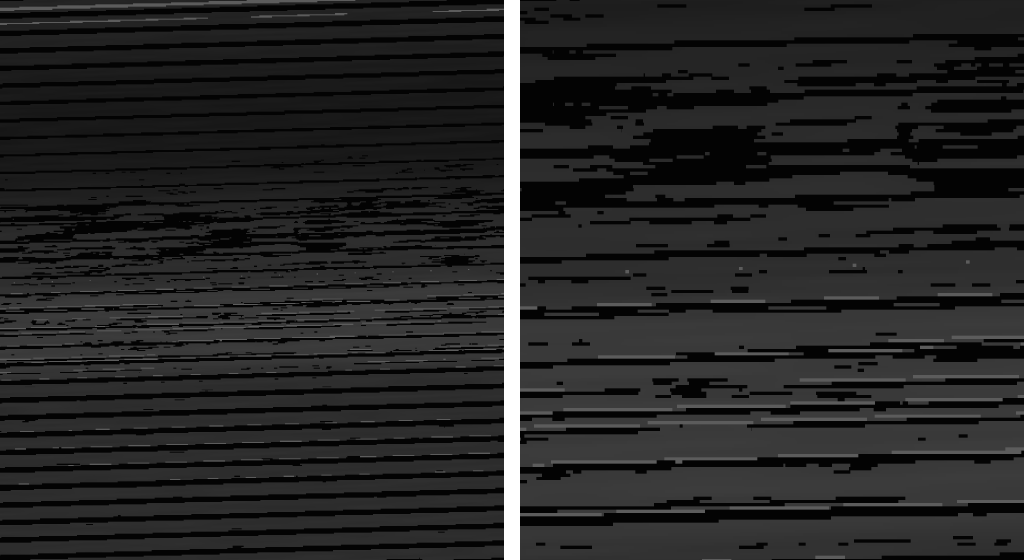
Left: the whole. Right: its middle third, enlarged.
This texture is drawn by a Shadertoy shader. Its source:

```glsl
const float ROWS = 512.0;       // scan rows over the canvas height
const float SLOPE = 0.026;      // rise of the lines across the width
const float PERIOD = 0.0312;    // spacing of the main dark lines
const float PHASE = -0.08;
const float BLACK = 0.01;
const float TOP_GREY = 0.135;
const float UPPER_GREY = 0.095;
const float LOWER_GREY = 0.178;
const float GLOW = 0.05;        // extra light below the middle
const float DASH_GREY = 0.36;
const vec2 STREAK = vec2(11.0, 210.0);
const vec2 GRAIN = vec2(75.0, 512.0);
const int SAMPLES = 3;

float hash(vec2 p) {
    vec3 q = fract(vec3(p.xyx) * 0.1031);
    q += dot(q, q.yzx + 33.33);
    return fract((q.x + q.y) * q.z);
}

float noise(vec2 p) {
    vec2 i = floor(p), f = fract(p);
    f = f * f * (3.0 - 2.0 * f);
    return mix(mix(hash(i), hash(i + vec2(1, 0)), f.x),
               mix(hash(i + vec2(0, 1)), hash(i + vec2(1, 1)), f.x), f.y);
}

// Soft window that is 1 between b and c
float window(float a, float b, float c, float d, float t) {
    return smoothstep(a, b, t) * (1.0 - smoothstep(c, d, t));
}

// Signed distance, in periods, to the nearest repeated line
float lineOffset(float s, float period, float phase) {
    return fract(s / period - phase + 0.5) - 0.5;
}

float shade(vec2 uv) {
    // Snapping to rows breaks the sloping lines into flat steps and dashes
    float t = 1.0 - (floor(uv.y * ROWS) + 0.5) / ROWS;
    float s = t + SLOPE * uv.x;

    float dense = window(0.33, 0.40, 0.44, 0.53, s);
    float bright = window(0.50, 0.55, 0.64, 0.70, s);
    float busy = window(0.22, 0.36, 0.64, 0.72, s);
    float streak = noise(vec2(uv.x, s) * STREAK);
    float grain = noise(vec2(uv.x, s) * GRAIN);

    // Grey bands
    float grey = mix(TOP_GREY, UPPER_GREY, smoothstep(0.04, 0.20, s));
    grey = mix(grey, LOWER_GREY, smoothstep(0.28, 0.47, s));
    grey += GLOW * bright + 0.018 * (streak - 0.5);

    // Light dashes along the upper edge of the dark lines
    float halfWidth = mix(0.15, 0.06, smoothstep(0.06, 0.33, s));
    halfWidth = mix(halfWidth, 0.15, smoothstep(0.60, 0.72, s));
    float main = lineOffset(s, PERIOD, PHASE);
    float edge = abs(main + halfWidth + 0.03);
    float dashes = bright + 0.6 * window(0.76, 0.78, 0.85, 0.88, s);
    float light = step(edge, 0.03 * dashes) * step(0.3, streak);
    float fine = lineOffset(s, PERIOD * 0.73, 0.2);
    light = max(light, step(abs(fine), 0.04 * bright) * step(0.45, streak));
    grey = mix(grey, DASH_GREY, light);

    // Dark lines, thinner lines between them and broken streaks
    float dark = step(abs(main), halfWidth + 0.04 * (grain - 0.5) * busy);
    float thin = lineOffset(s, PERIOD * 0.73, 0.34);
    dark = max(dark, step(abs(thin), 0.07 * bright) * step(0.4, streak));
    float cut = 0.20 * busy + 0.25 * dense;
    dark = max(dark, step(mix(streak, grain, 0.3), cut));
    float specks = step(0.9, noise(vec2(uv.x * 17.0, s * 300.0)));
    dark = max(dark, specks * smoothstep(0.68, 0.74, s) * step(abs(main), 0.27));
    grey = mix(grey, BLACK, dark);

    // Bright strokes at the top
    float stroke = step(abs(s - 0.0165), 0.0028);
    stroke = max(stroke, step(abs(s - 0.043), 0.0013) * step(0.35, streak));
    return mix(grey, DASH_GREY, stroke);
}

void mainImage(out vec4 fragColor, in vec2 fragCoord) {
    float sum = 0.0;
    for (int j = 0; j < SAMPLES; j++) {
        for (int i = 0; i < SAMPLES; i++) {
            vec2 offset = (vec2(i, j) + 0.5) / float(SAMPLES) - 0.5;
            sum += shade((fragCoord + offset) / iResolution.xy);
        }
    }
    fragColor = vec4(vec3(sum / float(SAMPLES * SAMPLES)), 1.0);
}
```
